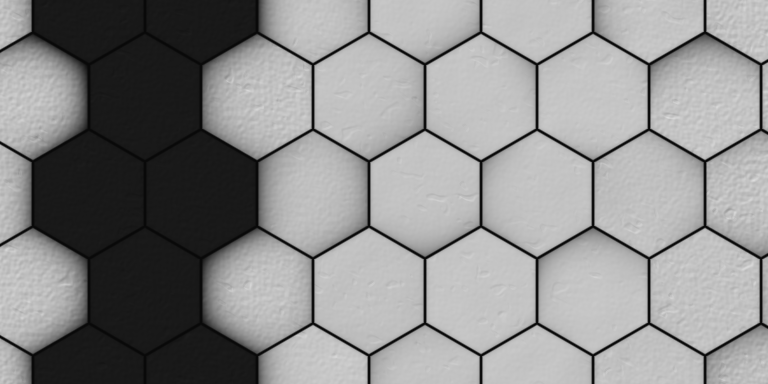
Reproduce this pattern procedurally as a Shadertoy shader.

```glsl
// Wall of uneven hexagonal plaster tiles with a dark band, thin joints and contact shadows
#define PITCH 0.2917
#define ORIGIN vec2(0.3776, 0.2422)
#define JOINT 0.0034
#define LIGHT_TILE vec3(0.768)
#define DARK_TILE vec3(0.096)
#define JOINT_COLOR vec3(0.035)
#define SHADOW_REACH 0.030
#define SHADOW_DEPTH 1.15
#define TILT 1.9
#define RELIEF 0.19

vec2 hash2(vec2 p) {
    p = vec2(dot(p, vec2(127.1, 311.7)), dot(p, vec2(269.5, 183.3)));
    return fract(sin(p) * 43758.55);
}

float gradientNoise(vec2 p) {
    vec2 i = floor(p), f = fract(p);
    vec2 u = f * f * f * (f * (f * 6.0 - 15.0) + 10.0);
    vec2 k = vec2(0.0, 1.0);
    float a = dot(hash2(i) * 2.0 - 1.0, f);
    float b = dot(hash2(i + k.yx) * 2.0 - 1.0, f - k.yx);
    float c = dot(hash2(i + k) * 2.0 - 1.0, f - k);
    float d = dot(hash2(i + k.yy) * 2.0 - 1.0, f - k.yy);
    return mix(mix(a, b, u.x), mix(c, d, u.x), u.y);
}

// Centre of the nearest tile, with every other row shifted by half a pitch
vec2 tileCentre(vec2 p) {
    float rowStep = PITCH * sqrt(0.75);
    vec2 q = p - ORIGIN, best = vec2(1e3);
    for (int i = 0; i < 2; i++) {
        float row = floor(q.y / rowStep) + float(i);
        float shift = 0.5 * mod(row, 2.0);
        vec2 c = vec2((round(q.x / PITCH - shift) + shift) * PITCH, row * rowStep);
        if (distance(q, c) < distance(q, best)) best = c;
    }
    return best + ORIGIN;
}

// Whole-number address in half-pitch columns and rows
vec2 tileKey(vec2 centre) {
    return round((centre - ORIGIN) / (PITCH * vec2(0.5, sqrt(0.75))));
}

bool isDark(vec2 key) {
    return abs(key.x) < 1.5;
}

// Height of a tile's slightly tilted face, extended to point p
float faceHeight(vec2 p, vec2 centre) {
    vec2 key = tileKey(centre);
    if (isDark(key)) return 0.65;
    vec2 tilt = (hash2(key + 17.0) - 0.5) * TILT;
    return 0.25 * hash2(key + 5.0).x + dot(tilt, p - centre);
}

// Plaster surface: fine grain, shallow waves and patches of chipped dents
float plaster(vec2 p, float rough) {
    vec2 warp = 0.012 * vec2(gradientNoise(p * 30.0), gradientNoise(p * 30.0 + 9.0));
    vec2 q = p + warp;
    float patches = smoothstep(-0.25, 0.25, gradientNoise(p * 9.0 + 3.0));
    float chips = smoothstep(0.18, 0.38, gradientNoise(vec2(q.x + 0.4 * q.y, q.y * 1.5) * 23.0));
    float pits = smoothstep(0.22, 0.42, gradientNoise(q * 48.0 + 31.0));
    float grain = gradientNoise(p * 85.0) + 0.6 * gradientNoise(p * 45.0);
    return (0.12 + 0.55 * rough) * grain + 0.5 * gradientNoise(p * 12.0)
         - patches * (0.35 + 0.4 * rough) * (chips + 0.6 * pits);
}

void mainImage(out vec4 fragColor, in vec2 fragCoord) {
    vec2 p = fragCoord / iResolution.y;
    float pixel = 1.0 / iResolution.y;
    vec2 centre = tileCentre(p);
    vec2 key = tileKey(centre);
    float own = faceHeight(p, centre);

    // Edge distance and shadow from each higher neighbour
    float edge = PITCH, light = 1.0;
    for (int i = 0; i < 6; i++) {
        float angle = float(i) * radians(60.0);
        vec2 dir = vec2(cos(angle), sin(angle));
        float d = 0.5 * PITCH - dot(p - centre, dir);
        float rise = faceHeight(p, tileCentre(centre + dir * PITCH)) - own;
        float shade = SHADOW_DEPTH * clamp(rise, 0.0, 0.72);
        light *= 1.0 - shade * exp(-max(d, 0.0) / SHADOW_REACH);
        edge = min(edge, d);
    }

    // Side-lit plaster, rougher away from the middle tiles
    float rough = smoothstep(1.5, 5.5, abs(key.x - 6.0)) * (0.75 + 0.25 * hash2(key).x);
    vec2 s = p + hash2(key + 41.0) * 20.0;
    vec2 toLight = vec2(-0.0018, 0.0024);
    float bump = plaster(s - toLight, rough) - plaster(s + toLight, rough);
    float tone = 1.0 + RELIEF * bump + 0.03 * (hash2(key + 71.0).x - 0.5);

    vec3 color = (isDark(key) ? DARK_TILE : LIGHT_TILE) * tone * light;

    // Joint with a soft rim
    color *= 1.0 - 0.15 * exp(-max(edge - JOINT, 0.0) / 0.004);
    color = mix(JOINT_COLOR, color, smoothstep(JOINT - pixel, JOINT + pixel, edge));
    fragColor = vec4(clamp(color, 0.0, 1.0), 1.0);
}
```
